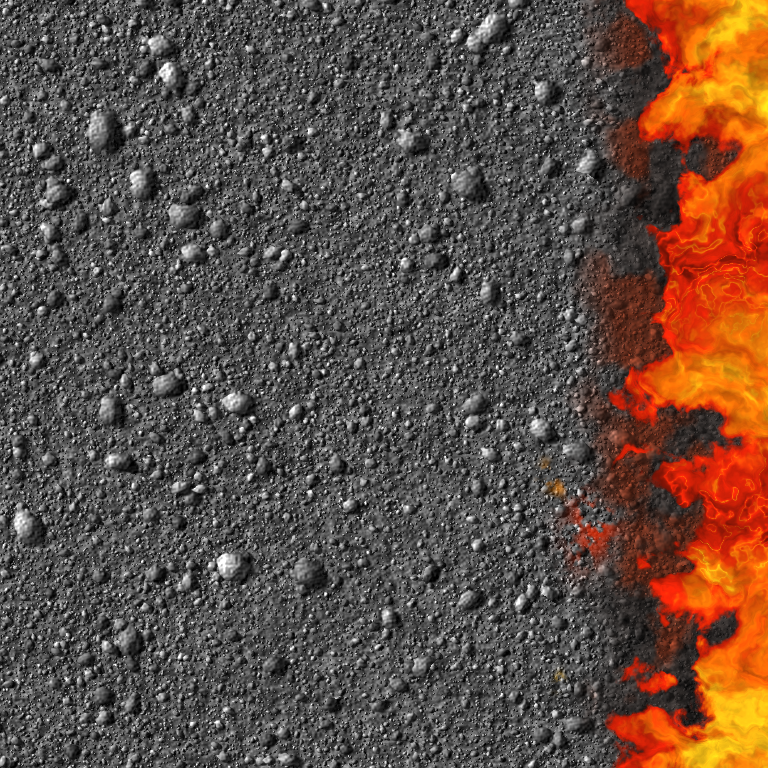
This texture is drawn by a Shadertoy shader. Its source:

```glsl
const int GRAVEL_LAYERS = 5;
const float FINEST_GRID = 180.0;
const float GRID_SHRINK = 0.57;
const float GROUND_TONE = 0.31;
const float GRAIN = 0.42;
const vec3 LIGHT = vec3(-0.72, 0.38, 0.58);
const vec2 SHADOW_SHIFT = vec2(0.5, -0.24);
const vec2 RELIEF_STEP = vec2(0.4, -0.25);
const vec3 CRUST = vec3(0.16, 0.142, 0.135);
const vec3 SCORCHED = vec3(0.5, 0.19, 0.1);
const vec3 DEEP_RED = vec3(0.45, 0.07, 0.02);
const vec3 RED = vec3(0.84, 0.13, 0.03);
const vec3 ORANGE = vec3(0.93, 0.42, 0.03);
const vec3 YELLOW = vec3(0.98, 0.76, 0.09);

// Centre and radius of large stones, crust islands and embers
const vec3 BOULDERS[14] = vec3[](
  vec3(.133, .83, .027), vec3(.208, .94, .018), vec3(.224, .902, .02), vec3(.534, .815, .02),
  vec3(.035, .314, .022), vec3(.152, .4, .018), vec3(.302, .264, .021), vec3(.706, .44, .018),
  vec3(.31, .475, .018), vec3(.241, .72, .02), vec3(.25, .67, .016), vec3(.618, .473, .015),
  vec3(.642, .964, .021), vec3(.143, .466, .02));
const vec3 ISLANDS[12] = vec3[](
  vec3(.845, .77, .06), vec3(.92, .785, .036), vec3(.835, .66, .045), vec3(.91, .44, .062),
  vec3(.865, .31, .052), vec3(.88, .155, .045), vec3(.915, .9, .032), vec3(.945, .185, .026),
  vec3(.83, .54, .035), vec3(.905, .085, .034), vec3(.825, .9, .035), vec3(.835, .2, .045));
const vec3 EMBERS[3] = vec3[](vec3(.727, .375, .012), vec3(.765, .315, .035), vec3(.73, .115, .01));

float hash(vec2 p) {
  return fract(sin(dot(p, vec2(127.1, 311.7))) * 43758.5);
}

float noise(vec2 p) {
  vec2 i = floor(p), f = fract(p);
  f = f * f * (3.0 - 2.0 * f);
  return mix(mix(hash(i), hash(i + vec2(1, 0)), f.x),
             mix(hash(i + vec2(0, 1)), hash(i + 1.0), f.x), f.y);
}

float fbm(vec2 p) {
  float sum = 0.0, gain = 0.52;
  for (int i = 0; i < 5; i++) {
    sum += gain * noise(p);
    p = mat2(1.6, 1.2, -1.2, 1.6) * p + 7.3;
    gain *= 0.5;
  }
  return sum;
}

// Brightness change of a bumpy surface facing the light
float emboss(vec2 p) {
  return fbm(p + RELIEF_STEP) - fbm(p - RELIEF_STEP);
}

// Lays one rough lit stone and its shadow over the tone beneath
void layStone(inout float tone, vec2 offset, float radius, float seed, float albedo, float blur) {
  vec2 local = offset / radius;
  if (dot(local, local) > 5.0) return;
  float c = cos(6.28 * seed), s = sin(6.28 * seed);
  mat2 turn = mat2(c, s, -s, c);
  vec2 stretch = vec2(1.0, 1.1 + 0.6 * fract(seed * 17.0));
  vec2 q = turn * local * stretch;
  float lump = noise(q * 2.1 + seed * 91.0);
  q *= 0.74 + 0.55 * lump;
  float shade = length(turn * (local - SHADOW_SHIFT) * stretch);
  tone *= 0.22 + 0.78 * smoothstep(0.65, 1.15, shade);
  float d = length(q), edge = 0.06 + blur / radius;
  vec3 normal = vec3(q * turn + 0.5 * lump - 0.25, sqrt(max(1.0 - d * d, 0.06)));
  float lit = albedo * (0.2 + 0.95 * max(dot(normalize(normal), LIGHT), 0.0));
  tone = mix(lit, tone, smoothstep(1.0 - edge, 1.0 + edge, d));
}

float gravel(vec2 uv, float pixel) {
  float tone = GROUND_TONE + 0.45 * emboss(uv * 110.0) + 0.2 * (fbm(uv * 35.0) - 0.5);
  float crowding = 0.55 + fbm(uv * 7.0 + 3.0) - 0.25 * smoothstep(0.2, 0.45, uv.x);
  float grid = FINEST_GRID;
  for (int layer = 0; layer < GRAVEL_LAYERS; layer++) {
    float keep = crowding * (0.85 - 0.16 * float(layer));
    vec2 p = uv * grid;
    for (int k = 0; k < 9; k++) {
      vec2 id = floor(p) + vec2(k % 3, k / 3) - 1.0;
      vec2 key = id + 37.0 * float(layer);
      if (hash(key + 5.3) > keep) continue;
      vec2 centre = id + 0.08 + 0.84 * vec2(hash(key), hash(key + 11.7));
      float size = hash(key + 23.1);
      layStone(tone, p - centre, mix(0.17, 0.46, size * size), hash(key + 41.9),
               mix(0.38, 0.76, hash(key + 63.7)), pixel * grid);
    }
    grid *= GRID_SHRINK;
  }
  for (int i = 0; i < BOULDERS.length(); i++) {
    vec3 b = BOULDERS[i];
    float seed = hash(b.xy * 50.0);
    layStone(tone, uv - b.xy, b.z, seed, mix(0.55, 0.88, fract(seed * 7.0)), pixel);
  }
  float grain = noise(uv * 310.0 + RELIEF_STEP) - noise(uv * 310.0 - RELIEF_STEP);
  return tone * (1.06 + GRAIN * grain) + 0.1 * grain;
}

vec3 fireColour(float t) {
  vec3 c = mix(DEEP_RED, RED, smoothstep(0.0, 0.3, t));
  c = mix(c, ORANGE, smoothstep(0.3, 0.62, t));
  return mix(c, YELLOW, smoothstep(0.58, 0.9, t));
}

float band(float y, float centre) {
  return exp(-pow((y - centre) / 0.078, 2.0));
}

void mainImage(out vec4 fragColor, in vec2 fragCoord) {
  vec2 uv = fragCoord / iResolution.xy;
  vec2 warp = vec2(fbm(uv * 13.0), fbm(uv * 13.0 + 17.0)) - 0.5;
  vec2 flow = uv + 0.07 * warp;
  float detail = fbm(uv * 24.0 + warp * 3.0);
  float flecks = fbm(uv * 55.0 + 71.0);

  // Gravel darkening into wrinkled crust
  float stone = gravel(uv, 0.7 / iResolution.y);
  float wrinkle = emboss(uv * 45.0 + warp * 8.0);
  vec3 crust = CRUST * (0.7 + 1.5 * wrinkle + 1.1 * stone);
  vec3 colour = mix(vec3(stone), crust, 0.9 * smoothstep(0.74, 0.85, flow.x));
  float scorch = smoothstep(0.75, 0.83, flow.x) * smoothstep(0.44, 0.64, fbm(uv * 16.0 + 31.0));
  colour = mix(colour, SCORCHED * (0.45 + 1.2 * stone), 0.75 * scorch);

  // Molten rock broken by crust islands
  float island = 0.0;
  for (int i = 0; i < ISLANDS.length(); i++) {
    vec2 d = (flow - ISLANDS[i].xy) / ISLANDS[i].z;
    island = max(island, exp(-dot(d, d)));
  }
  float rough = 1.6 * (detail - 0.5) + 0.7 * (flecks - 0.5);
  rough *= smoothstep(0.75, 0.82, uv.x) * (1.0 - 0.45 * smoothstep(0.9, 0.96, uv.x));
  float heat = 1.2 * smoothstep(0.77, 0.93, flow.x) + rough - 1.1 * island;
  float red = band(flow.y, 0.665) + band(flow.y, 0.325);
  float ridge = pow(1.0 - abs(2.0 * noise(uv * 46.0 + warp * 12.0) - 1.0), 6.0);
  float warmth = 0.42 + red * (0.4 * ridge - 0.55) + 0.3 * smoothstep(0.82, 0.93, uv.x)
               + 0.8 * (fbm(uv * 20.0 + warp * 4.0 + 9.0) - 0.5);
  warmth *= mix(0.3, 1.0, smoothstep(0.3, 0.85, heat));
  vec3 lava = fireColour(warmth) * (0.88 + 0.25 * flecks + 0.5 * wrinkle);
  colour = mix(colour, lava, smoothstep(0.3, 0.56, heat));

  // Stray embers
  for (int i = 0; i < EMBERS.length(); i++) {
    vec2 d = (uv + 0.05 * warp - EMBERS[i].xy) / EMBERS[i].z * vec2(1.4, 0.8);
    float glow = exp(-dot(d, d)) * smoothstep(0.42, 0.62, flecks);
    colour = mix(colour, fireColour(0.2 + 0.006 / EMBERS[i].z), glow);
  }
  fragColor = vec4(clamp(colour, 0.0, 1.0), 1.0);
}
```
